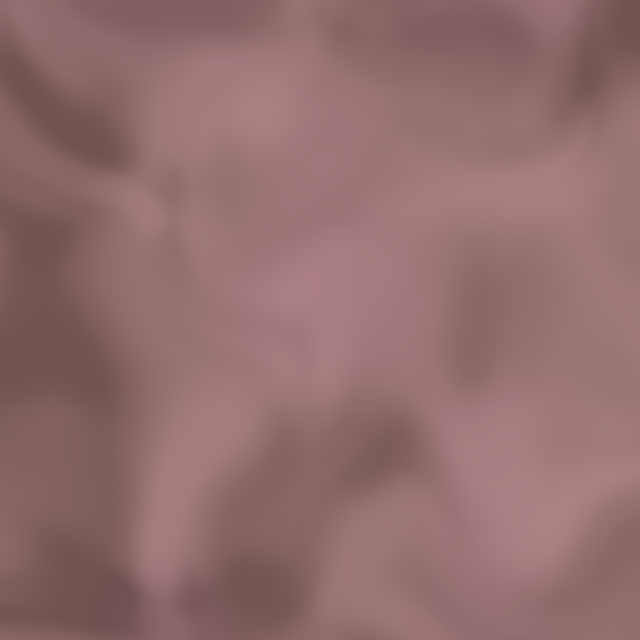
Give the GLSL for this texture, as a WebGL 1 fragment shader.

```glsl
precision highp float;
// Soft, blurred mottling in dusty rose with brownish hollows.
// Two layers of value noise, bent by a slow noise warp, give a tone
// that is skewed towards the light end and mapped to a colour ramp.

#define SCALE 5.0          // broad patches across the canvas
#define DETAIL_SCALE 2.1   // size ratio of the finer layer
#define DETAIL_WEIGHT 0.4  // strength of the finer layer
#define WARP 0.55          // bending of the patches, in cells
#define MEAN_TONE 0.59     // average position on the ramp
#define CONTRAST 1.25      // spread around the average
#define SKEW 0.9           // deepens hollows, flattens highlights
#define TINT 0.022         // drift between brown and mauve
#define SHADOW vec3(0.440, 0.320, 0.314)
#define LIGHT vec3(0.680, 0.512, 0.522)

uniform vec2 u_resolution;

float hash(vec2 cell) {
  return fract(sin(dot(cell, vec2(127.1, 311.7))) * 43758.5453);
}

// Value noise with a quintic fade, so no cell borders show
float noise(vec2 p) {
  vec2 cell = floor(p);
  vec2 f = fract(p);
  vec2 fade = f * f * f * (f * (f * 6.0 - 15.0) + 10.0);
  float low = mix(hash(cell), hash(cell + vec2(1.0, 0.0)), fade.x);
  float high = mix(hash(cell + vec2(0.0, 1.0)), hash(cell + 1.0), fade.x);
  return mix(low, high, fade.y);
}

// Broad patches plus a turned, finer layer; centred on zero
float mottling(vec2 p) {
  vec2 turned = mat2(0.8, 0.6, -0.6, 0.8) * p;
  float detail = noise(turned * DETAIL_SCALE + 17.3);
  return (noise(p) + DETAIL_WEIGHT * detail) / (1.0 + DETAIL_WEIGHT) - 0.5;
}

void main() {
  vec2 p = gl_FragCoord.xy / u_resolution.y * SCALE + 3.7;

  // Bend the field into slanted folds
  vec2 bend = vec2(noise(p * 0.9 + 41.0), noise(p * 0.9 + 83.0)) - 0.5;
  float m = mottling(p + 2.0 * WARP * bend);

  // Skewed tone: long dark tail, gentle highlights
  float tone = MEAN_TONE + CONTRAST * m - SKEW * (m * m - 0.027);
  vec3 color = mix(SHADOW, LIGHT, clamp(tone, 0.0, 1.0));

  // Slow hue drift
  float drift = noise(p * 0.8 + 129.0) - 0.5;
  color += TINT * drift * vec3(0.2, -0.4, 0.6);

  gl_FragColor = vec4(color, 1.0);
}
```
